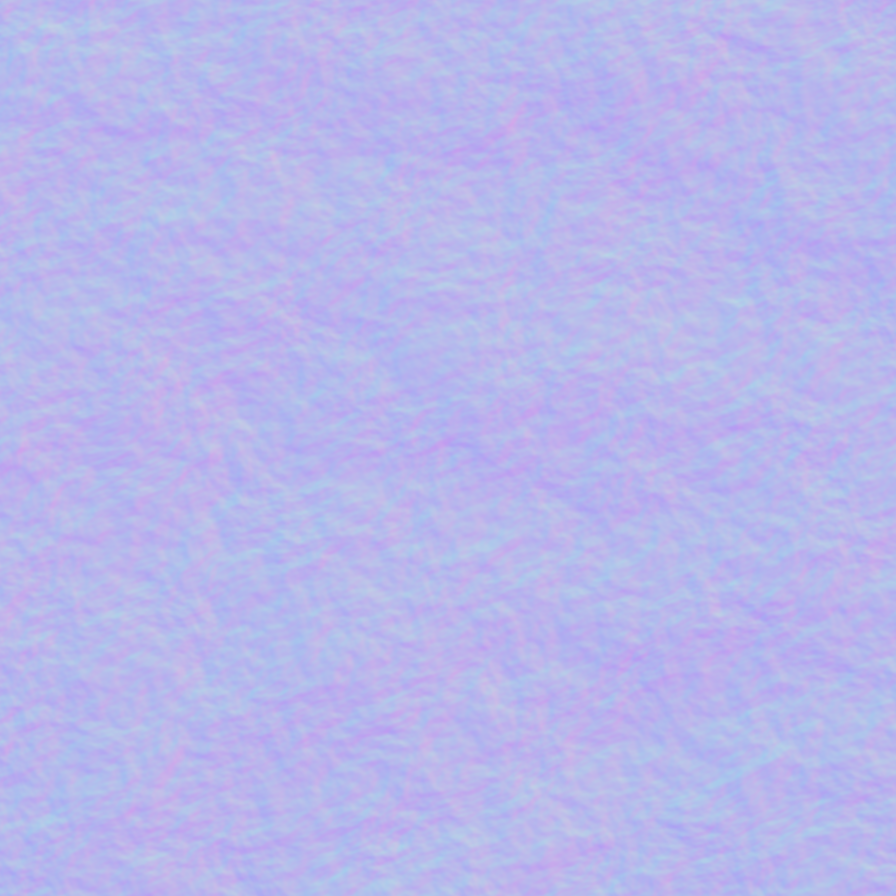
A three.js fragment shader for this texture map:

```glsl
varying vec2 vUv;

float hash(vec2 p) {
  return fract(sin(dot(p, vec2(127.1, 311.7))) * 43758.5453);
}

// Ramp of one lattice corner, tilted in a random direction
float cornerRamp(vec2 cell, vec2 corner, vec2 f) {
  float angle = 6.2832 * hash(cell + corner);
  return dot(vec2(cos(angle), sin(angle)), f - corner);
}

float gradientNoise(vec2 p) {
  vec2 cell = floor(p);
  vec2 f = fract(p);
  vec2 u = f * f * f * (f * (f * 6.0 - 15.0) + 10.0);
  float low = mix(cornerRamp(cell, vec2(0.0, 0.0), f), cornerRamp(cell, vec2(1.0, 0.0), f), u.x);
  float high = mix(cornerRamp(cell, vec2(0.0, 1.0), f), cornerRamp(cell, vec2(1.0, 1.0), f), u.x);
  return mix(low, high, u.y);
}

// Wrinkled surface: broad swells under a strong fine grain
float surfaceHeight(vec2 uv) {
  // Creases run slightly uphill to the right and bend a little
  float tilt = 0.36;
  vec2 p = mat2(cos(tilt), -sin(tilt), sin(tilt), cos(tilt)) * uv;
  p += 0.012 * vec2(gradientNoise(uv * 9.0 + 3.7), gradientNoise(uv * 9.0 + 41.3));
  p.y *= 1.35;

  float height = 0.0;
  float frequency = 3.6;
  for (int i = 0; i < 6; i++) {
    float octave = float(i);
    float steepness = 0.008 + 0.014 * exp2(-(octave - 3.8) * (octave - 3.8));
    height += steepness / frequency * gradientNoise(p * frequency + octave * 17.3);
    frequency *= 2.0;
  }
  return height;
}

void main() {
  // Slope by central differences
  vec2 e = vec2(0.001, 0.0);
  vec2 slope = vec2(
    surfaceHeight(vUv + e.xy) - surfaceHeight(vUv - e.xy),
    surfaceHeight(vUv + e.yx) - surfaceHeight(vUv - e.yx)
  ) / (2.0 * e.x);

  // Pale normal colours: red and green follow the slope, blue falls slightly
  vec3 normalColor = vec3(0.72, 0.718, 0.926);
  normalColor.rg -= slope;
  normalColor.b += 0.2 * (slope.x + slope.y);
  gl_FragColor = vec4(normalColor, 1.0);
}
```
